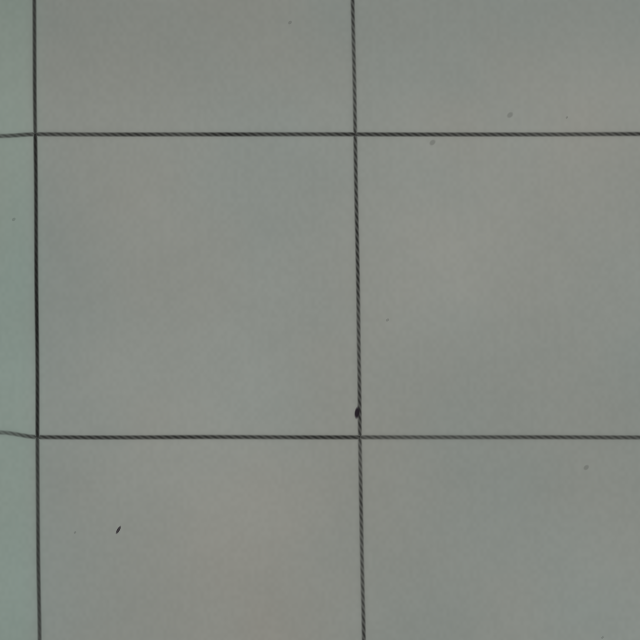
Give the GLSL for this pattern, as a WebGL 1 fragment shader.

```glsl
precision highp float;
uniform vec2 u_resolution;

float hash(vec2 p) {
  return fract(sin(dot(p, vec2(127.1, 311.7))) * 43758.5453);
}

float noise(vec2 p) {
  vec2 i = floor(p), f = fract(p);
  f = f * f * (3.0 - 2.0 * f);
  return mix(mix(hash(i), hash(i + vec2(1.0, 0.0)), f.x),
             mix(hash(i + vec2(0.0, 1.0)), hash(i + 1.0), f.x), f.y);
}

float fbm(vec2 p) {
  float sum = 0.0, amp = 0.5;
  for (int i = 0; i < 4; i++) {
    sum += amp * noise(p);
    p = p * 2.03 + 7.3;
    amp *= 0.5;
  }
  return sum / 0.9375;
}

// Twisted thread: soft profile across, slanted ply stripes along
float thread(float across, float along, float halfWidth, float ply) {
  float soft = 0.0012 + 0.5 / u_resolution.y;
  float body = 1.0 - smoothstep(halfWidth - soft, halfWidth + soft, abs(across));
  float twist = 0.5 + 0.5 * sin(along * 520.0 + across * 900.0);
  return body * (1.0 - ply * twist);
}

// Soft oval mark, leaning by a shear
float fleck(vec2 p, vec2 radius, float lean) {
  p.x -= lean * p.y;
  return 1.0 - smoothstep(0.5, 1.2, length(p / radius));
}

void main() {
  vec2 uv = gl_FragCoord.xy / u_resolution;

  // Mottled cloth, drifting between cool green and warm grey
  float cloud = fbm(uv * 3.2 + 4.0);
  float tint = fbm(uv * 2.6 + 19.0);
  float weave = noise(uv * vec2(190.0, 150.0)) - 0.5;
  vec3 color = vec3(0.530, 0.548, 0.525);
  color += (cloud - 0.5) * 0.055 + weave * 0.014;
  color += (tint - 0.5) * vec3(0.05, 0.0, -0.015);
  color -= 0.035 * smoothstep(0.78, 1.0, uv.y) * (1.0 - 0.5 * uv.x);
  color += vec3(0.0, 0.025, 0.015) * (1.0 - smoothstep(0.03, 0.08, uv.x));

  // Leaning, slightly wavering grid, two threads each way
  vec2 period = vec2(0.4975, 0.474);
  vec2 q = uv - vec2(0.0535, 0.3165);
  q.x -= (0.0065 + 0.019 * uv.x) * (1.0 - uv.y);
  q.x += 0.0016 * (noise(vec2(uv.y * 7.0, 3.0 + floor(uv.x * 2.0))) - 0.5);
  q.y += 0.0016 * (noise(vec2(uv.x * 6.0, 9.0 + floor(uv.y * 2.0))) - 0.5);
  float curl = 1.0 - smoothstep(0.0, 0.06, uv.x);
  q.y -= curl * (uv.y < 0.55 ? 0.007 : -0.003);
  vec2 index = floor(q / period + 0.5);
  vec2 d = q - index * period;

  // Each span between crossings is worn differently
  vec2 span = floor(q / period);
  float taut = (1.0 - step(0.5, index.x)) * (1.0 - abs(clamp(span.y, -1.0, 1.0)));
  float wearX = 0.72 + 0.12 * hash(vec2(index.x, span.y) + 2.0) + 0.22 * taut;
  float wearY = 0.78 + 0.10 * hash(vec2(span.x, index.y) + 5.0) - 0.12 * step(0.5, span.x);
  wearX *= 0.86 + 0.28 * noise(vec2(uv.y * 14.0, index.x * 5.0));
  wearY *= (0.86 + 0.28 * noise(vec2(uv.x * 14.0, index.y * 5.0))) * (1.0 - 0.3 * curl);
  float vertical = wearX * thread(d.x, uv.y, 0.0026, index.x < 0.5 ? 0.1 : 0.35);
  float horizontal = wearY * thread(d.y, uv.x, 0.0029, 0.28);
  float halo = exp(-pow(min(abs(d.x), abs(d.y)) / 0.006, 2.0));
  color *= 1.0 - 0.05 * halo;
  color = mix(color, vec3(0.13, 0.13, 0.125), clamp(max(vertical, horizontal), 0.0, 1.0));

  // Knot on the thread and a stray fibre
  float knot = fleck(uv - vec2(0.558, 0.355), vec2(0.0042, 0.0095), 0.1);
  float fibre = fleck(uv - vec2(0.185, 0.172), vec2(0.0028, 0.0065), 0.5);
  color = mix(color, vec3(0.13, 0.11, 0.13), max(knot * 0.95, fibre * 0.75));

  // Faint scattered specks
  for (int i = 0; i < 9; i++) {
    float n = float(i);
    vec2 center = vec2(hash(vec2(n, 1.7)), hash(vec2(n, 8.3)));
    float size = 0.002 + 0.003 * hash(vec2(n, 4.1));
    color *= 1.0 - 0.13 * fleck(uv - center, vec2(size), 0.3);
  }

  gl_FragColor = vec4(color, 1.0);
}
```
